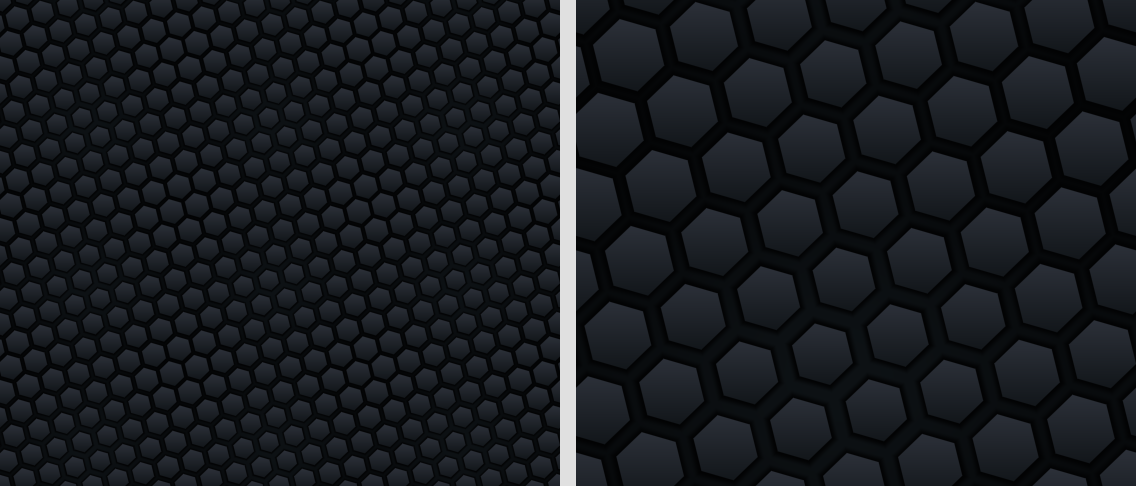
Left, the full canvas; right, a detail of the centre.
Reproduce this pattern procedurally as a Shadertoy shader.

```glsl
// Dark honeycomb mesh: tilted hexagonal plates, shaded from top to bottom, over a black floor.
// The tile axes are whole-number vectors of the hexagonal lattice, so the tilted grid wraps.
// Plate size and floor light swell in a slow wave, once per tile.

#define TILES 3.0
#define TILE_X vec2(7.0, 1.7320508)
#define TILE_Y vec2(-1.5, 6.0621778)
#define LATTICE_ORIGIN vec2(0.094, 0.1135)
#define WAVE_CREST vec2(0.97, 0.27)
#define PLATE_APOTHEM 0.390
#define APOTHEM_SWING 0.038
#define RIM_WIDTH 0.10
#define PLATE_TOP vec3(0.170, 0.187, 0.220)
#define PLATE_BOTTOM vec3(0.072, 0.088, 0.104)
#define FLOOR_LIT vec3(0.050, 0.067, 0.079)
#define FLOOR_DARK vec3(0.007, 0.009, 0.012)

const float TAU = 6.2831853;

// Offset from the nearest point of a unit hexagonal lattice.
vec2 hexOffset(vec2 p) {
    const vec2 cell = vec2(1.0, 1.7320508);
    vec2 a = mod(p + 0.5 * cell, cell) - 0.5 * cell;
    vec2 b = mod(p, cell) - 0.5 * cell;
    return dot(a, a) < dot(b, b) ? a : b;
}

// Distance to the centre measured by the apothem; cell borders lie at 0.5.
float hexRadius(vec2 p) {
    p = abs(p);
    return max(p.x, dot(p, vec2(0.5, 0.8660254)));
}

// Tile coordinates to lattice space and back; the two axes are perpendicular.
vec2 toLattice(vec2 t) {
    return t.x * TILE_X + t.y * TILE_Y;
}

vec2 toTile(vec2 p) {
    return vec2(dot(p, TILE_X) / dot(TILE_X, TILE_X),
                dot(p, TILE_Y) / dot(TILE_Y, TILE_Y));
}

// Slow wave from -1 to 1, periodic in the tile; its crest has the largest plates.
float sizeWave(vec2 t) {
    vec2 w = cos(TAU * (t - WAVE_CREST));
    return 0.5 * (w.x + w.y);
}

void mainImage(out vec4 fragColor, in vec2 fragCoord) {
    // Tile coordinates, with y running downwards
    vec2 uv = fragCoord / iResolution.xy;
    vec2 tile = TILES * vec2(uv.x, 1.0 - uv.y);
    vec2 local = tile - LATTICE_ORIGIN;
    float pixel = TILES * length(TILE_X) / iResolution.x;

    // Nearest plate and its own size
    vec2 offset = hexOffset(toLattice(local));
    float radius = hexRadius(offset);
    vec2 centre = tile - toTile(offset);
    float apothem = PLATE_APOTHEM + APOTHEM_SWING * sizeWave(centre);

    // Floor, with a soft black rim around each plate
    float wave = sizeWave(tile);
    float floorEdge = PLATE_APOTHEM + APOTHEM_SWING * wave;
    float rim = smoothstep(floorEdge, floorEdge + RIM_WIDTH, radius);
    float light = rim * mix(0.15, 1.0, 0.5 - 0.5 * wave);
    vec3 colour = mix(FLOOR_DARK, FLOOR_LIT, light);

    // Plate, shaded from top to bottom
    float down = dot(offset, normalize(TILE_Y)) / apothem;
    vec3 plate = mix(PLATE_TOP, PLATE_BOTTOM, clamp(0.5 + 0.46 * down, 0.0, 1.0));
    float cover = 1.0 - smoothstep(-0.75 * pixel, 0.75 * pixel, radius - apothem);
    colour = mix(colour, plate, cover);

    fragColor = vec4(colour, 1.0);
}
```
